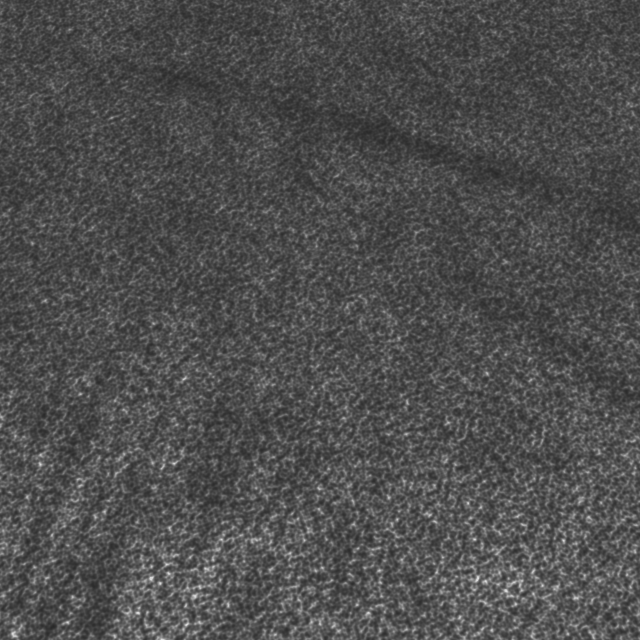
Write a Shadertoy shader that draws this texture.

```glsl
// Dark grey, gritty ground seen at a slant: fine skewed grain, coarser and
// brighter towards the bottom, with soft dark creases and faint furrows.
// Layers of gradient noise are summed and mapped through an exponential.

// Pseudo-random unit vector for a lattice point.
vec2 latticeGradient(vec2 cell) {
    uvec2 h = uvec2(ivec2(cell)) * 1664525u + 10139u;
    h.x += h.y * 16645u;
    h.y += h.x * 16645u;
    h ^= h >> 16u;
    h.x += h.y * 22695u;
    h.y += h.x * 22695u;
    h ^= h >> 15u;
    float angle = float(h.x & 65535u) / 65536.0 * 6.28319;
    return vec2(cos(angle), sin(angle));
}

float gradientNoise(vec2 p) {
    vec2 cell = floor(p), f = p - cell;
    vec2 w = f * f * f * (f * (f * 6.0 - 15.0) + 10.0);
    vec2 e = vec2(1, 0);
    float a = dot(latticeGradient(cell), f);
    float b = dot(latticeGradient(cell + e.xy), f - e.xy);
    float c = dot(latticeGradient(cell + e.yx), f - e.yx);
    float d = dot(latticeGradient(cell + e.xx), f - e.xx);
    return mix(mix(a, b, w.x), mix(c, d, w.x), w.y);
}

vec2 rotate(vec2 p, float angle) {
    float c = cos(angle), s = sin(angle);
    return vec2(c * p.x + s * p.y, c * p.y - s * p.x);
}

// Three sizes of grain, slightly drawn out along the rising diagonal.
float grain(vec2 p) {
    vec2 q = rotate(p, 0.75) * vec2(0.8, 1.15);
    float medium = gradientNoise(q * 100.0);
    float fine = gradientNoise(rotate(p, 0.35) * 175.0 + 37.0);
    float coarse = gradientNoise(rotate(p, 1.1) * 48.0 + 91.0);
    return 3.4 * (0.75 * medium + 0.62 * fine + 0.3 * coarse);
}

// Soft band around a curve, given the signed distance to it.
float crease(float distance, float width) {
    return exp(-distance * distance / (width * width));
}

void mainImage(out vec4 fragColor, in vec2 fragCoord) {
    vec2 uv = fragCoord / iResolution.xy;

    // Mild perspective: grains shrink towards the top
    vec2 ground = vec2((uv.x - 0.5) * (1.0 + 0.25 * uv.y),
                       uv.y * (1.0 + 0.2 * uv.y));
    float nearness = 1.0 - smoothstep(0.0, 0.75, uv.y);
    float tone = grain(ground) * mix(0.84, 1.08, nearness);

    // Broad light and mottled patches
    tone += mix(-0.22, 0.5, nearness);
    tone += 0.3 * (uv.x - 0.5) * (1.0 - uv.y);
    tone += 0.75 * gradientNoise(uv * 16.0 + 5.0);
    tone += 0.5 * gradientNoise(uv * 5.0 + 23.0);

    // Long dark crease falling to the right, and a shorter one below it
    float wobble = 0.02 * gradientNoise(uv * 9.0 + 60.0);
    float upper = uv.y - (0.93 - 0.17 * uv.x - 0.115 * uv.x * uv.x) + wobble;
    float lower = uv.y - (0.49 - 0.7 * (uv.x - 0.83)) + wobble;
    tone -= 0.95 * crease(upper, 0.021) * smoothstep(0.02, 0.3, uv.x)
                 * (0.85 + gradientNoise(uv * 7.0 + 80.0));
    tone -= 0.55 * crease(lower, 0.035) * smoothstep(0.65, 0.8, uv.x);

    // Steep furrows at the lower left
    float furrows = gradientNoise(rotate(uv, 1.15) * vec2(4.0, 26.0) + 12.0);
    tone += 1.5 * furrows * smoothstep(0.55, 0.3, uv.y)
                * smoothstep(0.65, 0.1, uv.x);

    // Skewed greys: a dense dark floor with a thin bright tail
    float grey = 0.12 + 0.174 * exp(0.45 * tone);
    fragColor = vec4(vec3(min(grey, 0.85)), 1.0);
}
```
